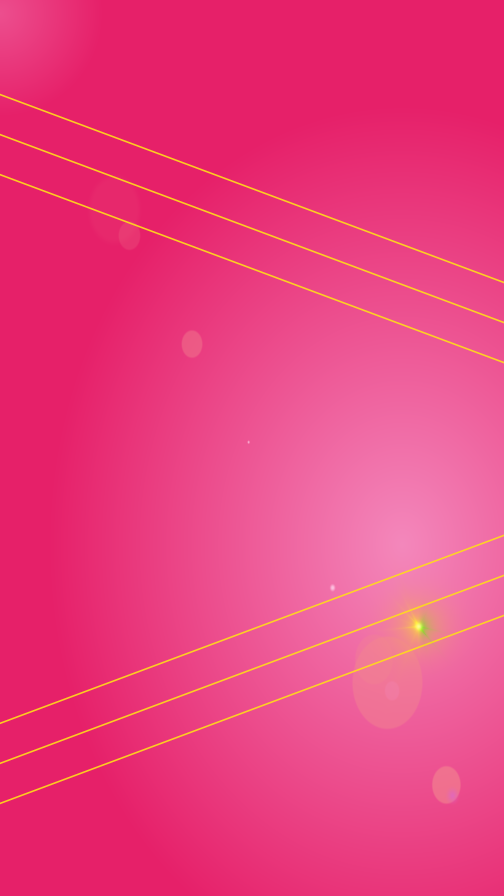
Write a WebGL 1 fragment shader that draws this background.

```glsl
precision mediump float;
// Pink glowing backdrop with two bands of slanted yellow lines and a lens flare.
uniform vec2 u_resolution;

const float ASPECT = 0.5625;
const vec3 BASE = vec3(0.902, 0.125, 0.412);
const vec3 GLOW = vec3(0.955, 0.53, 0.735);
const vec3 LINE = vec3(1.0, 0.86, 0.10);
const vec3 GOLD = vec3(0.95, 0.62, 0.42);
const vec3 YELLOW = vec3(1.0, 0.92, 0.20);
const vec3 GREEN = vec3(0.35, 0.95, 0.05);
const vec3 PEACH = vec3(0.95, 0.52, 0.56);
const vec3 LILAC = vec3(0.87, 0.40, 0.78);
const vec3 PALE = vec3(1.0, 0.82, 0.92);

const vec2 GLOW_CENTER = vec2(0.449, 0.392);
const vec2 GLOW_RADIUS = vec2(0.395, 0.49);
const vec2 CORNER_CENTER = vec2(0.0, 0.985);
const float CORNER_RADIUS = 0.115;

const float LINE_SLOPE = 0.373;
const float LINE_GAP = 0.0447;
const float LINE_HALF_WIDTH = 0.0009;
const float UPPER_START = 0.8945;
const float LOWER_START = 0.1927;

const vec2 FLARE_CENTER = vec2(0.4674, 0.3008);
const vec2 GHOST_AXIS = vec2(0.577, -1.0);
const float GHOST_STRETCH = 1.32;
const float RAY_COUNT = 14.0;

float hash(float n) {
  return fract(sin(n * 12.9898) * 43758.5453);
}

// Soft-edged oval at distance t along the flare axis through the center.
float ghost(vec2 p, float t, float radius, float soft) {
  vec2 d = p - vec2(0.5 * ASPECT, 0.5) - t * GHOST_AXIS;
  return 1.0 - smoothstep(radius - soft, radius + soft, length(d / vec2(1.0, GHOST_STRETCH)));
}

// Three parallel lines stepping down from a start height on the left edge.
float lineBand(vec2 p, float start, float slope, float px) {
  float cover = 0.0;
  for (int i = 0; i < 3; i++) {
    float d = abs(p.y - start + float(i) * LINE_GAP - slope * p.x) / sqrt(1.0 + slope * slope);
    cover = max(cover, clamp((LINE_HALF_WIDTH - d) / px + 0.5, 0.0, 1.0));
  }
  return cover;
}

// Thin rays of hashed direction, length and strength.
float rays(vec2 d) {
  float sum = 0.0;
  for (int i = 0; i < 14; i++) {
    float n = float(i);
    float angle = 6.2832 * (n + 0.7 * hash(n + 1.0)) / RAY_COUNT;
    vec2 dir = vec2(cos(angle), sin(angle));
    float along = dot(d, dir);
    float across = abs(dir.x * d.y - dir.y * d.x);
    float reach = mix(0.006, 0.016, hash(n + 31.0));
    sum += step(0.0, along) * exp(-along / reach - across / 0.0012) * hash(n + 57.0);
  }
  return sum;
}

void main() {
  vec2 p = gl_FragCoord.xy / u_resolution * vec2(ASPECT, 1.0);
  float px = 1.0 / u_resolution.y;
  float soft = max(px, 0.001);

  // Background glows
  float glow = max(0.0, 1.0 - length((p - GLOW_CENTER) / GLOW_RADIUS));
  vec3 color = mix(BASE, GLOW, glow);
  float corner = max(0.0, 1.0 - length(p - CORNER_CENTER) / CORNER_RADIUS);
  color = mix(color, GLOW, 0.45 * corner);

  // Lens ghosts
  color = mix(color, PEACH, 0.08 * ghost(p, -0.266, 0.028, 0.004));
  color = mix(color, PEACH, 0.20 * ghost(p, -0.237, 0.012, soft));
  color = mix(color, PEACH, 0.42 * ghost(p, -0.116, 0.0115, soft));
  color = mix(color, PEACH, 0.32 * ghost(p, 0.236, 0.021, soft));
  color = mix(color, PEACH, 0.48 * ghost(p, 0.262, 0.039, soft));
  color = mix(color, GLOW, 0.28 * ghost(p, 0.271, 0.008, soft));
  color = mix(color, PEACH, 0.62 * ghost(p, 0.376, 0.0158, soft));
  color = mix(color, LILAC, 0.75 * ghost(p, 0.388, 0.004, 0.005));
  color = mix(color, PALE, 0.80 * ghost(p, 0.156, 0.0022, 0.0018));
  color = mix(color, PALE, 0.70 * ghost(p, -0.0065, 0.001, 0.001));

  // Flare halo with a slanted streak
  vec2 d = p - FLARE_CENTER;
  float r = length(d);
  color = mix(color, GOLD, 0.60 * exp(-r * r / 0.0012));
  float streak = exp(-abs(d.x + 0.38 * abs(d.y)) / 0.006 - abs(d.y) / 0.025);
  color = mix(color, GOLD, 0.45 * streak);

  // Yellow lines
  float lines = max(lineBand(p, UPPER_START, -LINE_SLOPE, px),
                    lineBand(p, LOWER_START, LINE_SLOPE, px));
  color = mix(color, LINE, 0.92 * lines);

  // Flare rays and core, greener toward the right
  vec3 tint = mix(YELLOW, GREEN, smoothstep(-0.002, 0.007, d.x));
  color = mix(color, tint, clamp(rays(d) + 0.9 * exp(-r / 0.007), 0.0, 1.0));
  color = mix(color, vec3(1.0, 1.0, 0.65), 0.8 * exp(-r * r / 0.000012));

  gl_FragColor = vec4(color, 1.0);
}
```
